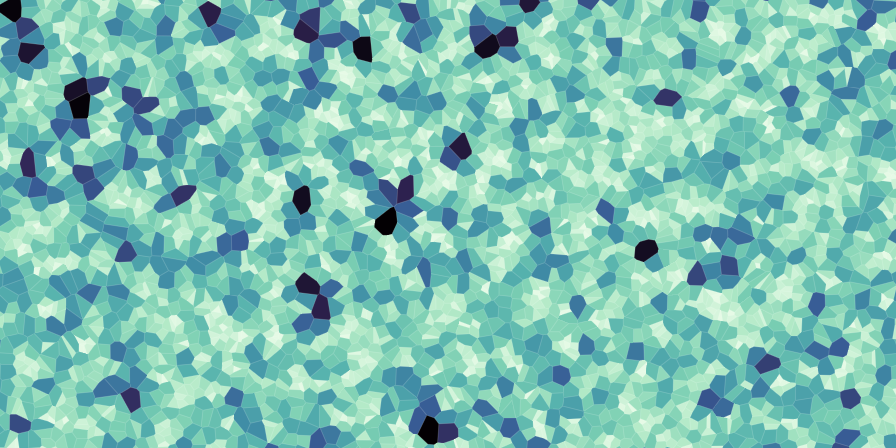
Give the GLSL for this pattern, as a WebGL 1 fragment shader.

```glsl
precision highp float;
uniform vec2 u_resolution;

// Layout: blocks along the canvas height, each with a Poisson number of seeds
const float BLOCKS = 21.2;
const float MEAN_SEEDS = 3.5;
const int MAX_SEEDS = 11;

// Area measurement: rays cast from each seed, and the turn between them
const int RAYS = 16;
const float RAY_ANGLE = 0.392699;
const mat2 RAY_TURN = mat2(0.92388, 0.382683, -0.382683, 0.92388);

// Colour ramp: relative area of the first stop, and step to each next one
const float RAMP_START = 0.26;
const float RAMP_STEP = 0.43;
const vec3 CREAM = vec3(0.90, 0.98, 0.90);
const vec3 MINT = vec3(0.70, 0.915, 0.78);
const vec3 JADE = vec3(0.48, 0.81, 0.70);
const vec3 TEAL = vec3(0.335, 0.695, 0.68);
const vec3 LAGOON = vec3(0.25, 0.55, 0.65);
const vec3 COBALT = vec3(0.22, 0.36, 0.585);
const vec3 INDIGO = vec3(0.19, 0.14, 0.33);
const vec3 INK = vec3(0.01, 0.0, 0.01);

// Pale hairline between cells, width in blocks
const vec3 SEAM_COLOR = vec3(0.95, 1.0, 0.97);
const float SEAM_WIDTH = 0.025;
const float SEAM_STRENGTH = 0.16;

vec3 hash33(vec3 p) {
  p = fract(p * vec3(0.1031, 0.1030, 0.0973));
  p += dot(p, p.yxz + 33.33);
  return fract((p.xxy + p.yxx) * p.zyx);
}

// Position inside the block in xy, a chance for the seed count in z
vec3 seedInBlock(vec2 block, int slot) {
  return hash33(vec3(block + 37.0, float(slot) * 61.0 + 7.0));
}

// Voronoi cell area relative to the mean, summed over thin ray sectors
float cellArea(vec2 seed) {
  float inverseReach[RAYS];
  for (int i = 0; i < RAYS; i++) inverseReach[i] = 0.4;

  vec2 home = floor(seed);
  for (int y = -2; y <= 2; y++) {
    for (int x = -2; x <= 2; x++) {
      vec2 block = home + vec2(x, y);
      float chance = 1.0;
      for (int k = 0; k < MAX_SEEDS; k++) {
        vec3 random = seedInBlock(block, k);
        chance *= random.z;
        if (chance < exp(-MEAN_SEEDS)) break;
        vec2 offset = block + random.xy - seed;
        float squared = dot(offset, offset);
        if (squared > 1e-8) {
          vec2 bisector = 2.0 * offset / squared;
          vec2 ray = vec2(1.0, 0.0);
          for (int i = 0; i < RAYS; i++) {
            inverseReach[i] = max(inverseReach[i], dot(bisector, ray));
            ray = RAY_TURN * ray;
          }
        }
      }
    }
  }

  float area = 0.0;
  for (int i = 0; i < RAYS; i++) area += 1.0 / (inverseReach[i] * inverseReach[i]);
  return area * 0.5 * RAY_ANGLE * MEAN_SEEDS;
}

// Small cells are pale, large ones dark
vec3 cellColor(vec2 seed) {
  float t = (cellArea(seed) - RAMP_START) / RAMP_STEP;
  vec3 color = mix(CREAM, MINT, clamp(t, 0.0, 1.0));
  color = mix(color, JADE, clamp(t - 1.0, 0.0, 1.0));
  color = mix(color, TEAL, clamp(t - 2.0, 0.0, 1.0));
  color = mix(color, LAGOON, clamp(t - 3.0, 0.0, 1.0));
  color = mix(color, COBALT, clamp(t - 4.0, 0.0, 1.0));
  color = mix(color, INDIGO, clamp(t - 5.0, 0.0, 1.0));
  return mix(color, INK, clamp(t - 6.0, 0.0, 1.0));
}

void main() {
  float pixel = BLOCKS / u_resolution.y;
  vec2 p = gl_FragCoord.xy * pixel;

  // Two nearest seeds: position in xy, squared distance in z
  vec3 nearest = vec3(p + 9.0, 1e3);
  vec3 second = nearest;
  for (int y = -1; y <= 1; y++) {
    for (int x = -1; x <= 1; x++) {
      vec2 block = floor(p) + vec2(x, y);
      float chance = 1.0;
      for (int k = 0; k < MAX_SEEDS; k++) {
        vec3 random = seedInBlock(block, k);
        chance *= random.z;
        if (chance < exp(-MEAN_SEEDS)) break;
        vec2 seed = block + random.xy;
        vec3 candidate = vec3(seed, dot(seed - p, seed - p));
        if (candidate.z < nearest.z) {
          second = nearest;
          nearest = candidate;
        } else if (candidate.z < second.z) {
          second = candidate;
        }
      }
    }
  }

  // Blend across the shared edge, then lay the seam over it
  float edge = 0.5 * (second.z - nearest.z) / max(length(second.xy - nearest.xy), 1e-4);
  vec3 color = cellColor(nearest.xy);
  float spill = 0.5 - edge / pixel;
  if (spill > 0.0) color = mix(color, cellColor(second.xy), spill);
  float seam = 1.0 - smoothstep(0.0, SEAM_WIDTH + 0.5 * pixel, edge);
  gl_FragColor = vec4(mix(color, SEAM_COLOR, SEAM_STRENGTH * seam), 1.0);
}
```
